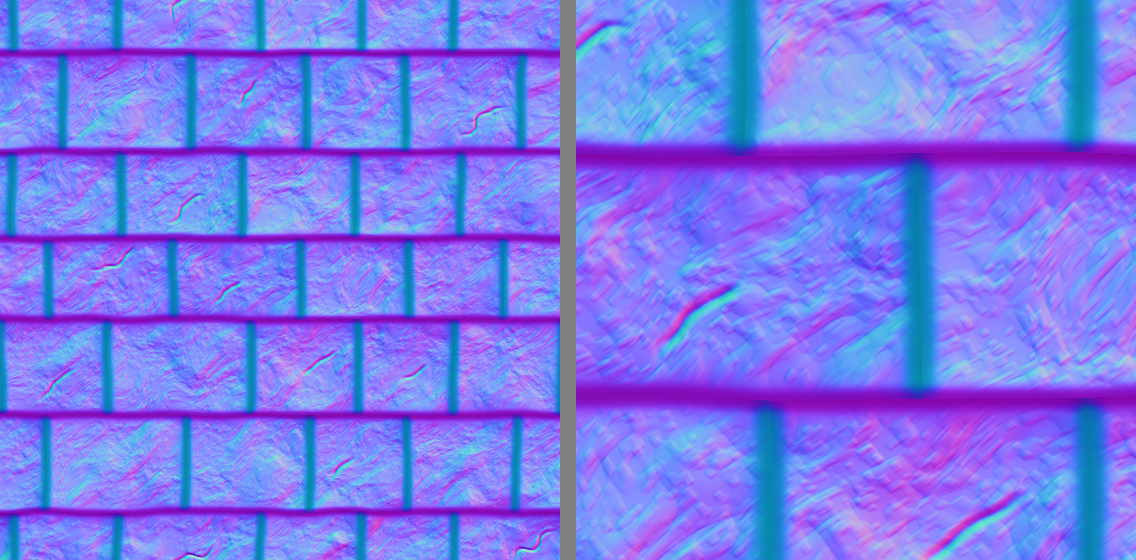
Left, the full canvas; right, a detail of the centre.
This texture map is drawn by a three.js fragment shader. Its source:

```glsl
varying vec2 vUv;

float hash(vec2 p) {
  return fract(sin(dot(p, vec2(127.1, 311.7))) * 4375.85);
}

float noise(vec2 p) {
  vec2 i = floor(p), f = fract(p);
  f = f * f * f * (f * (f * 6.0 - 15.0) + 10.0);
  return mix(mix(hash(i), hash(i + vec2(1, 0)), f.x),
             mix(hash(i + vec2(0, 1)), hash(i + vec2(1, 1)), f.x), f.y);
}

// Coordinates along and across the diagonal grain
vec2 grain(vec2 p) {
  return vec2(dot(p, vec2(0.8, 0.6)), dot(p, vec2(-0.6, 0.8)));
}

// Wrapped distances back to and ahead to the closest joints
void measure(float x, float joint, inout vec2 gap) {
  gap = min(gap, vec2(fract(x - joint), fract(joint - x)));
}

vec2 bedGap(float y) {
  vec3 lower = vec3(0.086, 0.259, 0.430), upper = vec3(0.574, 0.730, 0.906);
  vec2 gap = vec2(1.0);
  for (int i = 0; i < 3; i++) {
    measure(y, lower[i], gap);
    measure(y, upper[i], gap);
  }
  return gap;
}

// Five bricks of uneven width per course
vec2 sideGap(float x, float course) {
  vec4 joints = vec4(0.025, 0.211, 0.465, 0.647);
  float last = 0.811;
  if (course < 0.1) { joints = vec4(0.081, 0.332, 0.555, 0.727); last = 0.922; }
  else if (course < 0.3) { joints = vec4(0.003, 0.193, 0.448, 0.639); }
  else if (course < 0.5) { joints = vec4(0.087, 0.310, 0.539, 0.732); last = 0.900; }
  else if (course < 0.6) { joints = vec4(0.022, 0.216, 0.434, 0.635); last = 0.823; }
  else if (course < 0.8) { joints = vec4(0.112, 0.342, 0.548, 0.724); last = 0.932; }
  vec2 gap = vec2(1.0);
  for (int i = 0; i < 4; i++) measure(x, joints[i], gap);
  measure(x, last, gap);
  return gap;
}

// Chipped stone, with a jagged crack in some bricks
float stoneHeight(vec2 p, vec2 local, vec2 brick) {
  vec2 warp = vec2(noise(p * 17.0), noise(p * 17.0 + 40.0)) - 0.5;
  vec2 q = grain(p + 0.022 * warp) * vec2(9.0, 16.0) + brick * 0.37;
  float height = 0.0, amplitude = 0.0135;
  for (int i = 0; i < 5; i++) {
    float n = noise(q);
    height += amplitude * (n + 0.4 * abs(2.0 * n - 1.0));
    q = q * 2.03 + vec2(13.7, 5.3);
    amplitude *= 0.48;
  }
  vec2 c = grain(local - 0.07 * (vec2(hash(brick + 3.0), hash(brick + 8.0)) - 0.5));
  c.y += 0.026 * (noise(vec2(c.x * 38.0, hash(brick) * 90.0)) - 0.5);
  float reach = 0.025 + 0.035 * hash(brick + 5.0);
  float crack = exp(-pow(c.y / 0.0035, 2.0)) * (1.0 - smoothstep(0.4 * reach, reach, abs(c.x)));
  return height - 0.0055 * crack * step(0.58, hash(brick + 1.0));
}

void main() {
  // Courses and bricks, with slightly wavering joints
  vec2 p = vUv + 0.006 * (vec2(noise(vUv * 13.0), noise(vUv * 13.0 + 60.0)) - 0.5);
  vec2 bed = bedGap(p.y);
  float course = fract(p.y - bed.x);
  vec2 side = sideGap(p.x, course);
  vec2 brick = floor(vec2(fract(p.x - side.x), course) * 1000.0 + 0.5);
  vec2 local = 0.5 * vec2(side.x - side.y, bed.x - bed.y);
  vec2 edge = vec2(min(side.x, side.y), min(bed.x, bed.y));

  // Stone relief
  vec2 e = vec2(0.0015, 0.0);
  float h = stoneHeight(p, local, brick);
  vec2 slope = vec2(h - stoneHeight(p + e.xy, local + e.xy, brick),
                    h - stoneHeight(p + e.yx, local + e.yx, brick)) / e.x;
  slope *= mix(0.15, 1.0, smoothstep(0.002, 0.018, min(edge.x, edge.y)));
  slope += vec2(0.07, 0.12) + 0.16 * (vec2(hash(brick), hash(brick + 2.0)) - 0.5);

  // Lopsided grooves and rounded brick edges
  float wear = noise(p * 11.0 + 20.0);
  vec2 groove = exp(-pow(edge / vec2(0.0075, 0.006), vec2(2.0)));
  slope.x -= 2.3 * groove.x * (1.0 - 0.6 * groove.y);
  slope.x += 0.25 * exp(-side.x / 0.02) - (0.35 + 0.5 * wear) * exp(-side.y / 0.017);
  slope.y -= (1.6 + 0.8 * wear) * groove.y;
  slope.y += mix(-0.7, 0.6, wear) * exp(-bed.x / 0.02) - 0.75 * exp(-bed.y / 0.02);

  gl_FragColor = vec4(0.5 + 0.5 * normalize(vec3(slope, 1.0)), 1.0);
}
```
